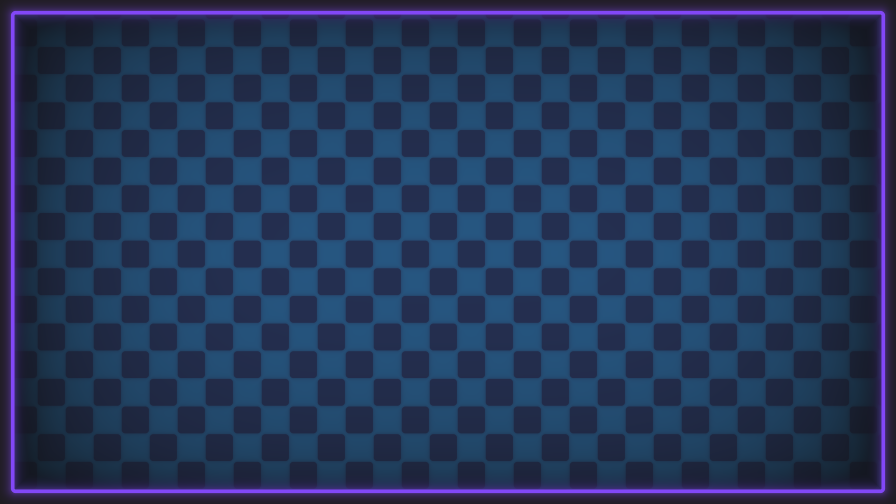
Reproduce this background procedurally as a Shadertoy shader.

```glsl
// Lengths are in canvas heights
const vec2 CELL = vec2(0.05556, 0.05486);
const vec2 GRID_ORIGIN = vec2(0.0185, 0.0296);
const float TILE_HALF = 0.485;      // in cells
const float TILE_RADIUS = 0.13;     // in cells
const float RIM_WIDTH = 0.07;       // in cells
const float RIM_STRENGTH = 0.38;

const float FRAME_INSET = 0.0252;
const float FRAME_HALF_WIDTH = 0.0036;
const float FRAME_RADIUS = 0.006;
const float GLOW_WIDTH = 0.0095;
const float GLOW_STRENGTH = 0.38;

const float SIDE_SHADE = 0.60;
const float TOP_SHADE = 0.35;
const float MAX_SHADE = 0.85;
const float INSET_SHADE = 0.42;
const float INSET_WIDTH = 0.03;

const vec3 LIGHT_TILE = vec3(0.150, 0.338, 0.505);
const vec3 DARK_TILE = vec3(0.143, 0.184, 0.315);
const vec3 SHADE = vec3(0.060, 0.072, 0.085);
const vec3 OUTSIDE = vec3(0.115, 0.108, 0.120);
const vec3 FRAME = vec3(0.510, 0.280, 0.970);

float roundedBox(vec2 p, vec2 halfSize, float radius) {
    vec2 q = abs(p) - halfSize + radius;
    return length(max(q, 0.0)) + min(max(q.x, q.y), 0.0) - radius;
}

// Signed distance to the nearest dark tile, in cells
float checkerDistance(vec2 grid) {
    vec2 id = floor(grid);
    vec2 p = abs(fract(grid) - 0.5);
    // In a light cell, measure from the closest of its four dark neighbours
    if (mod(id.x + id.y, 2.0) > 0.5)
        p = vec2(max(p.x, p.y) - 1.0, min(p.x, p.y));
    return roundedBox(p, vec2(TILE_HALF), TILE_RADIUS);
}

vec3 checkerColor(vec2 pos, float pixel) {
    float d = checkerDistance((pos - GRID_ORIGIN) / CELL);
    float aa = 0.6 * pixel / CELL.y;
    float rim = RIM_STRENGTH * exp(-max(d, 0.0) / RIM_WIDTH);
    vec3 light = mix(LIGHT_TILE, DARK_TILE, rim);
    return mix(DARK_TILE, light, smoothstep(-aa, aa, d));
}

void mainImage(out vec4 fragColor, in vec2 fragCoord) {
    float pixel = 1.0 / iResolution.y;
    vec2 pos = fragCoord * pixel;
    vec2 halfCanvas = 0.5 * iResolution.xy * pixel;
    vec2 centered = pos - halfCanvas;
    float frame = roundedBox(centered, halfCanvas - FRAME_INSET, FRAME_RADIUS);

    // Checkerboard under a wide vignette and a shadow along the frame
    vec2 c = centered / halfCanvas;
    vec2 c2 = c * c;
    float shade = SIDE_SHADE * c2.x * c2.x + TOP_SHADE * c2.y;
    shade += INSET_SHADE * exp(min(frame, 0.0) / INSET_WIDTH);
    vec3 color = mix(checkerColor(pos, pixel), SHADE, min(shade, MAX_SHADE));

    // Plain margin outside the frame
    float aa = 0.6 * pixel;
    color = mix(color, OUTSIDE, smoothstep(-aa, aa, frame));

    // Glowing outline
    float line = abs(frame) - FRAME_HALF_WIDTH;
    color = mix(color, FRAME, GLOW_STRENGTH * exp(-max(line, 0.0) / GLOW_WIDTH));
    color = mix(FRAME, color, smoothstep(-aa, aa, line));

    fragColor = vec4(color, 1.0);
}
```
